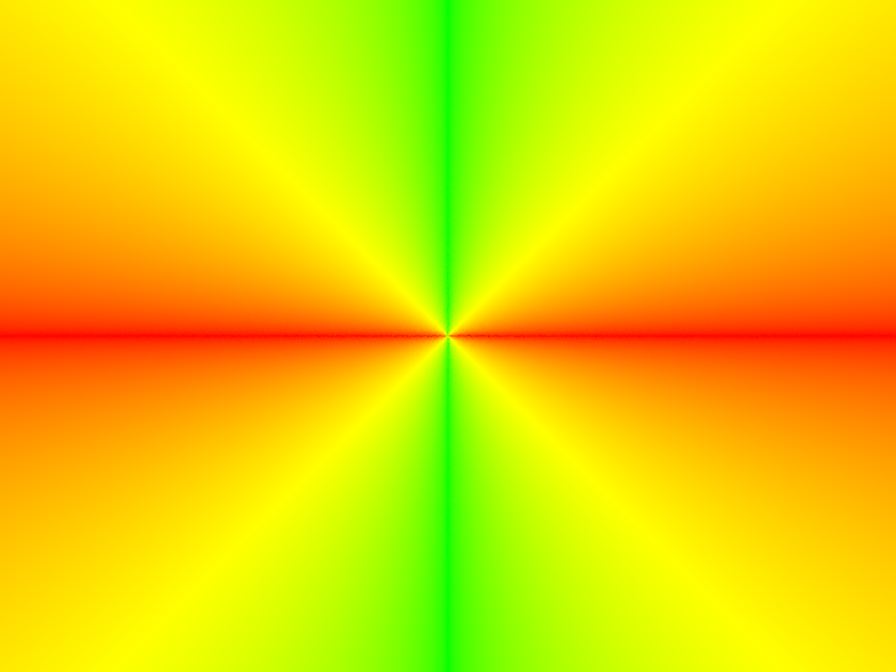
This background is drawn by a Shadertoy shader. Its source:

```glsl
vec2 hash22(vec2 p) {
    vec3 q = fract(vec3(p.xyx) * vec3(0.1031, 0.1030, 0.0973));
    q += dot(q, q.yzx + 33.33);
    return fract((q.xx + q.yz) * q.zy);
}

// Red along the horizontal axis, yellow on the diagonals, green along the vertical
vec3 directionColor(vec2 p) {
    float turn = atan(abs(p.y), max(abs(p.x), 1e-6)) / 1.570796;
    return vec3(min(1.0, 2.0 - 2.0 * turn), min(1.0, 2.0 * turn), 0.0);
}

vec3 linearToDisplay(vec3 c) {
    vec3 curve = 1.055 * pow(max(c, 0.0), vec3(1.0 / 2.4)) - 0.055;
    return mix(12.92 * c, curve, step(0.0031308, c));
}

void mainImage(out vec4 fragColor, in vec2 fragCoord) {
    vec2 p = (fragCoord - 0.5 * iResolution.xy) / iResolution.y;
    vec2 grainCell = floor(p * 384.0) + 500.0;

    // Average jittered samples for fine grain along the axes
    vec3 light = vec3(0.0);
    for (int i = 0; i < 4; i++) {
        vec2 jitter = hash22(grainCell + float(i) * 71.7) - 0.5;
        light += directionColor(p + jitter / 384.0);
    }

    fragColor = vec4(linearToDisplay(light / 4.0), 1.0);
}
```
